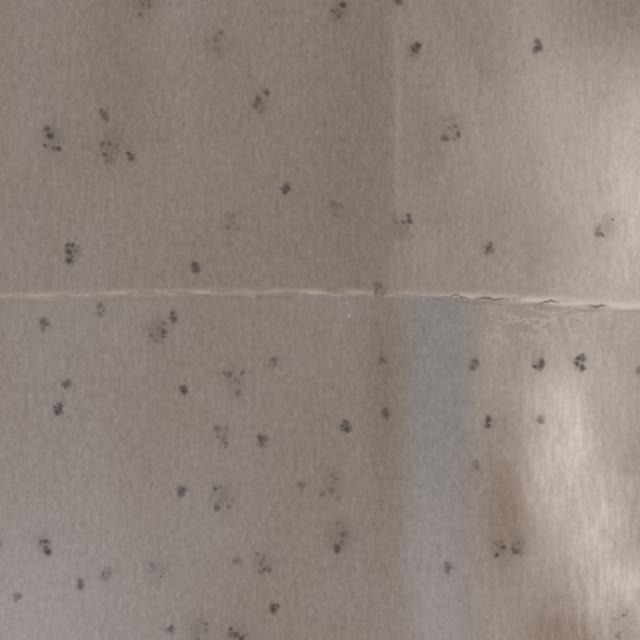
A Shadertoy shader for this texture:

```glsl
const vec3 WARM_GREY = vec3(0.522, 0.472, 0.438);
const vec3 COOL_GREY = vec3(0.550, 0.512, 0.490);
const vec3 SILVER = vec3(0.600, 0.570, 0.562);
const vec3 PALE = vec3(0.670, 0.620, 0.582);
const vec3 GLARE = vec3(0.82, 0.765, 0.73);
const vec3 RUST = vec3(0.485, 0.415, 0.362);
const vec3 BLUE_GREY = vec3(0.525, 0.508, 0.505);
const vec3 SPOT = vec3(0.23, 0.21, 0.21);

vec2 hash2(vec2 p) {
    vec3 q = fract(p.xyx * vec3(0.1031, 0.1030, 0.0973));
    q += dot(q, q.yzx + 33.33);
    return fract((q.xx + q.yz) * q.zy);
}

float gradientDot(vec2 cell, vec2 offset) {
    return dot(hash2(cell + 71.0) * 2.0 - 1.0, offset);
}

// Gradient noise, roughly -0.7 to 0.7
float noise(vec2 p) {
    vec2 i = floor(p), f = fract(p);
    vec2 u = f * f * f * (f * (f * 6.0 - 15.0) + 10.0);
    vec2 e = vec2(1.0, 0.0);
    float low = mix(gradientDot(i, f), gradientDot(i + e, f - e), u.x);
    float high = mix(gradientDot(i + e.yx, f - e.yx), gradientDot(i + 1.0, f - 1.0), u.x);
    return mix(low, high, u.y);
}

float fbm(vec2 p) {
    float sum = 0.0, amplitude = 0.6;
    for (int i = 0; i < 4; i++) {
        sum += amplitude * noise(p);
        p = p * 2.03 + 17.3;
        amplitude *= 0.5;
    }
    return sum;
}

// Soft elliptical patch, 1 at its centre
float patchMask(vec2 p, vec2 centre, vec2 radius) {
    vec2 d = (p - centre) / radius;
    return exp(-dot(d, d));
}

// Interval with soft ends
float band(float x, float low, float high, float soft) {
    return smoothstep(low - soft, low + soft, x) * (1.0 - smoothstep(high - soft, high + soft, x));
}

float seamHeight(float x) {
    return 0.537 + 0.008 * sin(x * 4.0) - 0.008 * smoothstep(0.7, 1.0, x) + 0.003 * noise(vec2(x * 18.0, 3.0));
}

// Scattered clusters of ragged pits
float pits(vec2 p, float grid) {
    float cover = 0.0;
    vec2 base = floor(p * grid);
    vec2 ragged = p + 0.004 * vec2(noise(p * 120.0), noise(p * 120.0 + 37.0));
    for (int k = 0; k < 9; k++) {
        vec2 cell = base + vec2(k % 3, k / 3) - 1.0;
        vec2 kind = hash2(cell + 5.0);
        float density = mix(0.74, 0.34, smoothstep(0.55, 0.85, cell.x / grid));
        if (kind.x > density) continue;
        vec2 centre = (cell + hash2(cell + 31.0)) / grid;
        float spread = mix(0.004, 0.024, kind.y * kind.y);
        float strength = mix(0.35, 0.85, hash2(cell + 53.0).x);
        cover = max(cover, 0.28 * strength * patchMask(ragged, centre, vec2(0.7, 1.0) * spread + 0.003));
        for (int j = 0; j < 7; j++) {
            vec2 seed = cell * 7.0 + float(j) * 13.7;
            vec2 dotCentre = centre + (hash2(seed) - 0.5) * vec2(1.3, 2.0) * spread;
            vec2 shape = hash2(seed + 91.0);
            float radius = mix(0.0025, 0.0068, shape.x);
            float disc = 1.0 - smoothstep(radius * 0.1, radius * 1.6, length(ragged - dotCentre));
            cover = max(cover, disc * strength * mix(0.35, 1.0, shape.y));
        }
    }
    return cover;
}

vec3 upperPanel(vec2 p, float cloud) {
    vec3 c = mix(WARM_GREY, COOL_GREY, clamp(0.45 - 0.6 * p.x + 1.6 * cloud, 0.0, 1.0));
    c = mix(c, RUST, 0.3 * band(p.x, 0.48, 0.64, 0.09) + 0.25 * patchMask(p, vec2(0.2, 0.85), vec2(0.06, 0.3)));
    float side = 0.3 * smoothstep(0.59, 0.65, p.x) + 0.7 * smoothstep(0.64, 0.93, p.x);
    c = mix(c, PALE, clamp(side + cloud * smoothstep(0.6, 0.7, p.x), 0.0, 1.0));
    c = mix(c, WARM_GREY, 0.9 * patchMask(p, vec2(0.98, 1.0), vec2(0.14, 0.10)));
    c = mix(c, WARM_GREY, 0.6 * patchMask(p, vec2(0.67, 0.79), vec2(0.04, 0.1)));
    return mix(c, PALE, 0.25 * patchMask(p, vec2(0.622, 0.83), vec2(0.006, 0.25)));
}

vec3 lowerPanel(vec2 p, float cloud) {
    float warmth = 0.2 + 0.45 * band(p.x, 0.25, 0.62, 0.12) - 1.4 * cloud;
    vec3 c = mix(COOL_GREY, WARM_GREY, clamp(warmth, 0.0, 1.0));
    c = mix(c, SILVER, patchMask(p, vec2(0.03, 0.0), vec2(0.22, 0.28)));
    c = mix(c, RUST, 0.6 * patchMask(p, vec2(0.60, 0.38), vec2(0.034, 0.22)));
    vec3 strip = mix(SILVER, BLUE_GREY, smoothstep(0.0, 0.40, p.y));
    c = mix(c, strip, 0.75 * band(p.x + 0.03 * cloud, 0.645, 0.73, 0.025));
    c = mix(c, PALE, smoothstep(0.71, 0.78, p.x) * clamp(0.7 + 1.2 * cloud, 0.0, 1.0));
    c = mix(c, RUST, 0.75 * patchMask(p, vec2(0.79, 0.21), vec2(0.05, 0.14)));
    return mix(c, RUST, 0.9 * patchMask(p, vec2(0.89, 0.0), vec2(0.08, 0.09)));
}

void mainImage(out vec4 fragColor, in vec2 fragCoord) {
    vec2 p = fragCoord / iResolution.xy;
    float cloud = fbm(p * vec2(6.0, 2.5));
    float streak = fbm(p * vec2(110.0, 22.0) + 40.0);
    float grain = fbm(p * vec2(135.0, 85.0));

    // Two panels meeting at a horizontal seam
    float above = p.y - seamHeight(p.x);
    vec3 color = mix(lowerPanel(p, cloud), upperPanel(p, cloud), smoothstep(-0.009, 0.009, above));

    // Blurred reflections, mottled by cloud and faint brushing
    vec2 warped = p + 0.09 * vec2(fbm(p * 8.0), fbm(p * 9.0 + 8.0));
    float glare = 0.9 * patchMask(warped, vec2(0.985, 0.68), vec2(0.055, 0.16))
        + patchMask(warped, vec2(0.88, 0.32), vec2(0.055, 0.11)) + patchMask(warped, vec2(0.95, 0.12), vec2(0.07, 0.17));
    float mottle = 0.72 + 0.45 * streak + 0.5 * fbm(p * vec2(26.0, 15.0));
    color = mix(color, GLARE, clamp(glare * mottle, 0.0, 1.0));
    color += 0.036 * streak + 0.075 * grain;

    // Worn seam: thin broken ridges with a shadow under them
    float wear = fbm(vec2(p.x * 24.0, p.y * 110.0));
    float right = smoothstep(0.6, 0.95, p.x);
    float ridge = exp(-pow((above + 0.008 * wear) / mix(0.0055, 0.0075, right), 2.0));
    color = mix(color, mix(PALE, GLARE, right * 0.8), ridge * clamp(0.42 + 0.35 * right + 1.8 * wear, 0.0, 1.0));
    float shadow = exp(-pow((above + 0.010 + 0.006 * wear) / 0.003, 2.0));
    color = mix(color, RUST, 0.35 * shadow * clamp(0.4 + 2.0 * noise(vec2(p.x * 21.0, 7.5)), 0.0, 1.0));
    color = mix(color, COOL_GREY, 0.35 * band(above, -0.04, -0.012, 0.008) * (1.0 - p.x));

    // Broken dark crack along the right part of the seam
    float crackOffset = abs(above + 0.004 + 0.010 * noise(vec2(p.x * 40.0, 9.0)) + 0.003 * noise(p.xx * 130.0));
    float crack = (1.0 - smoothstep(0.0, 0.0035, crackOffset)) * smoothstep(-0.1, 0.3, noise(vec2(p.x * 27.0, 4.5)));
    color = mix(color, SPOT, 0.5 * crack * smoothstep(0.6, 0.8, p.x));

    // Pale curled scratches, sparse chips and dark pits
    float curl = 1.0 - smoothstep(0.0, 0.07, abs(fbm(p * vec2(22.0, 34.0) + 5.0)));
    color = mix(color, GLARE, 0.35 * curl * patchMask(p, vec2(0.86, 0.495), vec2(0.10, 0.035)));
    float chips = smoothstep(0.40, 0.58, noise(p * vec2(100.0, 90.0) + 11.0));
    color = mix(color, GLARE, 0.5 * chips * patchMask(p, vec2(0.62, 0.51), vec2(0.2, 0.035)));
    color = mix(color, SPOT, pits(p, 10.0));
    fragColor = vec4(clamp(color, 0.0, 1.0), 1.0);
}
```
